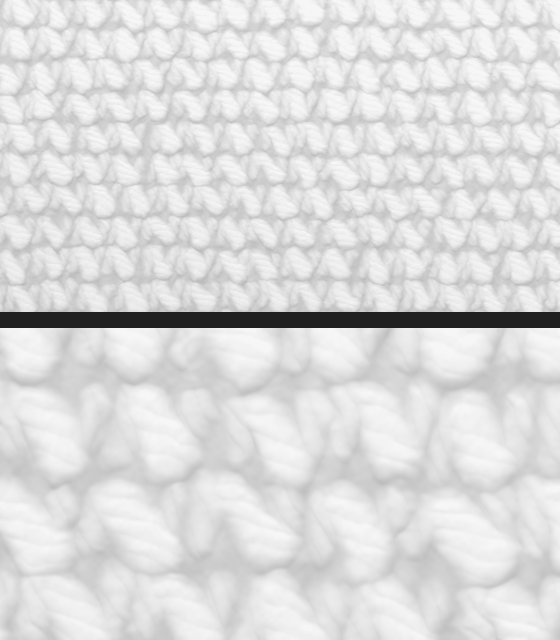
Top: the whole. Bottom: its middle third, enlarged.
A Shadertoy shader for this texture:

```glsl
vec3 hash3(vec2 p) {
    vec3 q = vec3(dot(p, vec2(127.1, 311.7)), dot(p, vec2(269.5, 183.3)), dot(p, vec2(419.2, 371.9)));
    return fract(sin(q) * 43758.5);
}

float noise(vec2 p) {
    vec2 i = floor(p), f = fract(p);
    f = f * f * (3.0 - 2.0 * f);
    vec2 e = vec2(0.0, 1.0);
    return mix(mix(hash3(i).x, hash3(i + e.yx).x, f.x),
               mix(hash3(i + e.xy).x, hash3(i + e.yy).x, f.x), f.y);
}

float smoothMax(float a, float b, float k) {
    float h = max(k - abs(a - b), 0.0) / k;
    return max(a, b) + h * h * k * 0.25;
}

// Height of a piece of yarn that swells from a to b, with twisted plies
float yarn(vec2 p, vec2 a, vec2 b, float radius, float twist) {
    vec2 axis = normalize(b - a), q = p - a;
    float along = dot(q, axis), size = length(b - a);
    float side = q.x * axis.y - q.y * axis.x;
    float t = clamp(along, 0.0, size);
    radius *= 0.86 + 0.26 * t / size;
    float d = length(vec2(side, along - t)) / radius;
    float ply = abs(sin(10.0 * (along + 1.2 * side) + twist)) - 0.6;
    return radius * (1.0 - d * d) + 0.055 * ply * smoothstep(1.2, 0.3, d);
}

// Rows of stitches: a thick falling lobe between two thinner rising strands
float knitHeight(vec2 p) {
    p += 0.16 * (vec2(noise(p * 1.9), noise(p * 1.9 + 31.0)) - 0.5);
    p += 0.06 * (vec2(noise(p * 6.0 + 3.0), noise(p * 6.0 + 47.0)) - 0.5);
    p.y += 0.18 * (noise(vec2(p.x * 0.3, p.y * 0.4) + 7.0) - 0.5);
    float pitch = 1.14;

    // Loose strands seen behind the stitches
    float height = 0.05 + 0.03 * sin(p.x * 15.0 - p.y * 5.0) + 0.08 * (noise(p * 5.0) - 0.5);
    for (int j = -1; j <= 1; j++) {
        float row = floor(p.y) + float(j);
        float shift = hash3(vec2(row, 5.0)).x * pitch;
        float column = floor((p.x + shift) / pitch);
        for (int i = -1; i <= 1; i++) {
            vec2 id = vec2(column + float(i), row);
            vec3 r = hash3(id), s = hash3(id + 57.0);
            vec2 q = p - vec2((id.x + 0.5) * pitch - shift, row + 0.5);
            q -= (r.xy - 0.5) * vec2(0.14, 0.14);
            float twist = 6.28 * r.z;
            float lobe = yarn(q, vec2(-0.22 + 0.14 * s.x, 0.24), vec2(0.06 + 0.16 * s.y, -0.2),
                              0.29 + 0.06 * s.z, twist) + 0.06;
            float left = yarn(q, vec2(-0.48 + 0.1 * s.x, -0.26 + 0.1 * s.y), vec2(-0.34 + 0.1 * s.z, 0.27),
                              0.22 + 0.04 * r.y, twist + 2.0) - 0.01;
            float right = yarn(q, vec2(0.3, -0.26 + 0.1 * s.z), vec2(0.4 + 0.1 * s.x, 0.27),
                               0.21 + 0.05 * r.x, twist + 4.0) - 0.02;
            float stitch = smoothMax(lobe, smoothMax(left, right, 0.03), 0.03);
            height = smoothMax(height, stitch, 0.05);
        }
    }
    return height + 0.035 * (noise(p * 12.0) - 0.5);
}

void mainImage(out vec4 fragColor, in vec2 fragCoord) {
    vec2 uv = fragCoord / iResolution.xy;
    vec2 p = fragCoord / iResolution.y * 9.88;

    // Surface slope and the soft shadow of yarn lying higher up
    vec2 e = vec2(0.04, 0.0);
    float h = knitHeight(p);
    vec2 slope = (vec2(knitHeight(p + e.xy), knitHeight(p + e.yx)) - h) / e.x;
    slope = clamp(slope, -1.6, 1.6);
    float shadow = smoothstep(0.0, 0.3, knitHeight(p + vec2(-0.06, 0.22)) - h);
    float openness = smoothstep(-0.06, 0.38, h);
    float tone = 0.79 + 0.155 * openness - 0.03 * shadow - 0.02 * slope.y + 0.006 * slope.x;

    // Broad falloff toward the lower left, then fine fuzz
    tone += 0.045 * (uv.y - 0.5) + 0.015 * (uv.x - 0.5);
    tone += 0.014 * (noise(p * 22.0) - 0.5);
    fragColor = vec4(vec3(clamp(tone, 0.74, 0.965)), 1.0);
}
```
